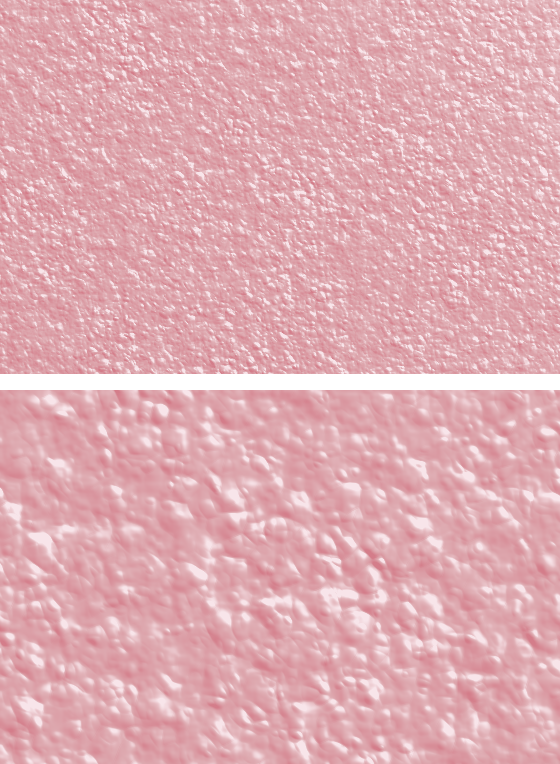
Top, the full canvas; bottom, a detail of the centre.
This texture is drawn by a WebGL 1 fragment shader. Its source:

```glsl
precision highp float;
// Glossy pink paint over a rough plaster wall. Densely packed beads and
// noise form a height field; its slope towards a light at the upper right
// sets the tone, crests are paler, and a sheen brightens that corner.
uniform vec2 u_resolution;

#define BUMP_SCALE 46.0
#define FINE_SCALE 84.0
#define SWELL_SCALE 34.0
#define GRAIN_SCALE 150.0
#define RELIEF 0.40
#define GLOSS 0.40
#define CREST 0.32
#define SHEEN 0.12
#define BASE_TONE 0.485
#define SHADOW_PINK vec3(0.83, 0.49, 0.54)
#define PAINT_PINK vec3(0.87, 0.665, 0.69)
#define PALE_PINK vec3(0.955, 0.86, 0.88)

float hash(vec2 p) {
  return fract(sin(dot(p, vec2(127.1, 311.7))) * 43758.5453);
}

float noise(vec2 p) {
  vec2 cell = floor(p);
  vec2 f = fract(p);
  f = f * f * f * (f * (f * 6.0 - 15.0) + 10.0);
  float low = mix(hash(cell), hash(cell + vec2(1.0, 0.0)), f.x);
  float high = mix(hash(cell + vec2(0.0, 1.0)), hash(cell + 1.0), f.x);
  return mix(low, high, f.y);
}

// Domes of random place, size and height; the highest one shows,
// which leaves crisp creases where two of them meet
float bumps(vec2 p) {
  vec2 cell = floor(p);
  float height = 0.0;
  for (int y = -1; y <= 1; y++) {
    for (int x = -1; x <= 1; x++) {
      vec2 id = cell + vec2(float(x), float(y));
      vec2 centre = id + vec2(hash(id), hash(id + 41.3));
      float radius = mix(0.38, 0.9, hash(id + 17.9));
      float strength = mix(0.15, 1.0, hash(id + 73.1));
      vec2 d = (p - centre) / radius;
      float dome = max(1.0 - dot(d, d), 0.0);
      height = max(height, strength * radius * 0.55 * dome * dome);
    }
  }
  return height;
}

// Layers are divided by their scale, so that all have similar slopes
float wallHeight(vec2 p) {
  vec2 w = p * BUMP_SCALE;
  vec2 q = p + 0.3 * (vec2(noise(w), noise(w + 31.7)) - 0.5) / BUMP_SCALE;
  float patches = mix(0.6, 1.15, noise(p * 6.0 + 8.2));
  float height = bumps(q * BUMP_SCALE) / BUMP_SCALE;
  height += 0.8 * bumps(q * FINE_SCALE + 19.4) / FINE_SCALE;
  height *= patches;
  height += 0.3 * noise(q * SWELL_SCALE + 3.1) / SWELL_SCALE;
  height += 0.3 * noise(p * GRAIN_SCALE) / GRAIN_SCALE;
  return height;
}

void main() {
  vec2 p = gl_FragCoord.xy / u_resolution.y;
  vec2 uv = gl_FragCoord.xy / u_resolution;

  // Slope of the surface facing the light
  vec2 e = vec2(0.001, 0.0);
  vec2 slope = vec2(wallHeight(p + e.xy) - wallHeight(p - e.xy),
                    wallHeight(p + e.yx) - wallHeight(p - e.yx)) / (2.0 * e.x);
  float facing = -dot(slope, normalize(vec2(0.65, 0.8)));
  float crest = wallHeight(p) * BUMP_SCALE - 0.4;

  // Soft shading, pale crests, wet highlights and the corner sheen
  float corner = dot(uv, vec2(0.6, 0.4));
  float glint = smoothstep(0.15, 0.95, facing + 0.4 * crest);
  float tone = BASE_TONE + RELIEF * facing + CREST * crest;
  tone += GLOSS * glint * mix(0.7, 1.15, corner);
  tone += SHEEN * (corner - 0.45) + 0.1 * smoothstep(0.65, 1.0, corner);

  // Shadow, paint and highlight colours
  vec3 colour = mix(SHADOW_PINK, PAINT_PINK, clamp(tone * 2.0, 0.0, 1.0));
  colour = mix(colour, PALE_PINK, clamp(tone * 2.0 - 1.0, 0.0, 1.2));
  gl_FragColor = vec4(colour, 1.0);
}
```
